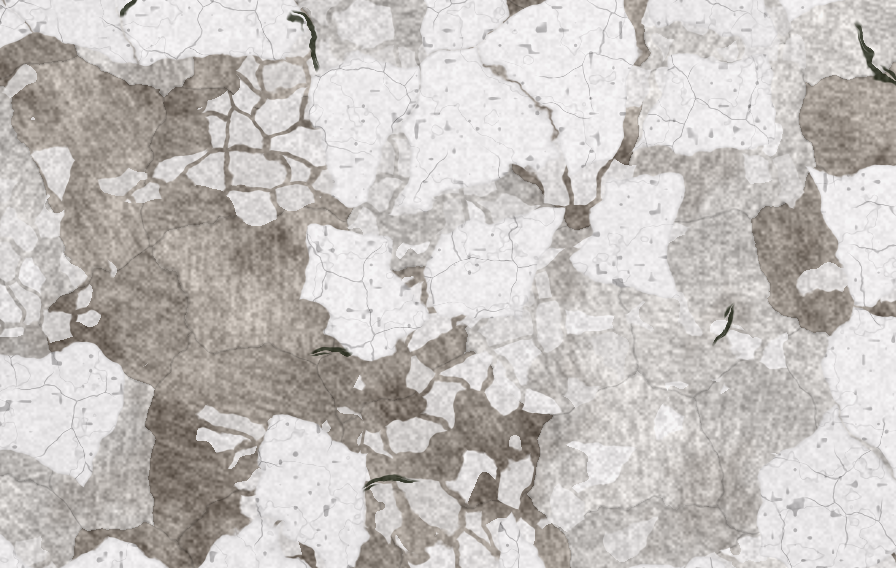
Reproduce this texture procedurally as a Shadertoy shader.

```glsl
const vec3 QUARTZ = vec3(0.925, 0.917, 0.921);
const vec3 FELDSPAR = vec3(0.765, 0.750, 0.738);
const vec3 BROWN = vec3(0.625, 0.592, 0.560);
const vec3 UMBER = vec3(0.430, 0.390, 0.355);
const vec3 MICA = vec3(0.190, 0.205, 0.150);
const float QUARTZ_SCALE = 4.3;    // grains per canvas height
const float MATRIX_SCALE = 3.7;
const float CRUMB_SCALE = 15.0;
const float CRACK_SCALE = 9.0;
const float QUARTZ_SHARE = 0.52;
const float FELDSPAR_SHARE = 0.56;
const float SPECKLE = 0.30;
const int MICA_COUNT = 6;

float hash(vec2 p) {
    return fract(sin(dot(p, vec2(127.1, 311.7))) * 43758.5453);
}

vec2 hash2(vec2 p) {
    return vec2(hash(p), hash(p + 37.3));
}

float noise(vec2 p) {
    vec2 i = floor(p), f = fract(p);
    f = f * f * (3.0 - 2.0 * f);
    return mix(mix(hash(i), hash(i + vec2(1, 0)), f.x),
               mix(hash(i + vec2(0, 1)), hash(i + vec2(1, 1)), f.x), f.y);
}

float fbm(vec2 p) {
    float sum = 0.0, amp = 0.5;
    for (int i = 0; i < 4; i++) {
        sum += amp * noise(p);
        p = p * 2.03 + 17.7;
        amp *= 0.5;
    }
    return sum / 0.9375;
}

mat2 rotation(float a) {
    return mat2(cos(a), sin(a), -sin(a), cos(a));
}

// x: distance to the cell border in canvas units, yz: cell id
vec3 cells(vec2 p, float scale) {
    p *= scale;
    vec2 base = floor(p), nearest = vec2(0), id = base;
    float best = 9.0, border = 9.0;
    for (int y = -1; y <= 1; y++)
    for (int x = -1; x <= 1; x++) {
        vec2 c = base + vec2(x, y);
        vec2 r = c + 0.08 + 0.84 * hash2(c) - p;
        if (dot(r, r) < best) { best = dot(r, r); nearest = r; id = c; }
    }
    for (int y = -2; y <= 2; y++)
    for (int x = -2; x <= 2; x++) {
        vec2 c = id + vec2(x, y);
        vec2 r = c + 0.08 + 0.84 * hash2(c) - p;
        vec2 d = r - nearest;
        if (dot(d, d) > 1e-4)
            border = min(border, dot(0.5 * (r + nearest), normalize(d)));
    }
    return vec3(border / scale, id);
}

// Wobble that roughens the grain outlines
vec2 warp(vec2 p) {
    vec2 broad = vec2(fbm(p * 6.0), fbm(p * 6.0 + 51.0)) - 0.5;
    vec2 fine = vec2(fbm(p * 26.0 + 9.0), fbm(p * 26.0 + 83.0)) - 0.5;
    return p + 0.13 * broad + 0.022 * fine;
}

void mainImage(out vec4 fragColor, in vec2 fragCoord) {
    vec2 p = fragCoord / iResolution.y;
    float soft = max(1.2 / iResolution.y, 0.002);
    vec2 w = warp(p);
    float speckle = 0.55 * noise(p * 210.0) + 0.45 * noise(p * 110.0 + 7.0) - 0.5;

    // Matrix of clouded feldspar and fibrous brown grains
    vec3 m = cells(w + 11.0, MATRIX_SCALE);
    float isFeldspar = step(hash(m.yz + 5.0), FELDSPAR_SHARE);
    vec2 q = rotation(6.283 * hash(m.yz + 8.0)) * p;
    float fibre = noise(q * vec2(35.0, 150.0)) - 0.5;
    float cloud = fbm(p * 9.0 + 30.0);
    vec3 col = mix(BROWN, FELDSPAR, isFeldspar);
    col += 0.10 * (hash(m.yz + 2.0) - 0.5) + 0.24 * (cloud - 0.5) + 0.13 * fibre;
    float stain = smoothstep(0.54, 0.72, fbm(p * 7.0 + 70.0));
    col = mix(col, UMBER + 0.15 * fibre, stain * mix(0.75, 0.25, isFeldspar));
    col *= 1.0 - 0.15 * (1.0 - smoothstep(0.0, 0.004, m.x));
    col += SPECKLE * speckle;

    // Pale crumbs gathered in patches
    vec3 k = cells(w + 23.0, CRUMB_SCALE);
    float patches = smoothstep(0.40, 0.66, fbm(p * 4.0 + 44.0));
    float crumb = step(hash(k.yz + 3.0), 0.75 * patches)
                * smoothstep(0.0, 2.0 * soft, k.x - 0.003);
    vec3 crumbColor = mix(FELDSPAR, QUARTZ, 0.4 + 0.6 * hash(k.yz + 6.0));
    col = mix(col, crumbColor + 0.22 * speckle, 0.9 * crumb);

    // Clear quartz with seams, hairline cracks and pits
    vec3 g = cells(w, QUARTZ_SCALE);
    float inset = 0.0015 + 0.030 * smoothstep(0.50, 0.75, noise(p * 6.0 + 3.0));
    float quartz = step(hash(g.yz + 1.0), QUARTZ_SHARE)
                 * smoothstep(-soft, soft, g.x - inset);
    vec3 clear = QUARTZ + 0.03 * (hash(g.yz + 4.0) - 0.5) + 0.11 * speckle;
    float crack = 1.0 - smoothstep(0.0, soft, cells(w + 61.0, CRACK_SCALE).x);
    clear -= 0.20 * crack * smoothstep(0.40, 0.65, noise(p * 13.0));
    float hair = abs(fbm(p * 14.0 + 90.0) - 0.5);
    clear -= 0.07 * (1.0 - smoothstep(0.0, 0.018, hair));
    clear -= 0.22 * smoothstep(0.83, 0.95, noise(p * 75.0 + 13.0));
    clear -= 0.07 * (1.0 - smoothstep(0.0, 0.008, g.x - inset));
    col = mix(col, clear, quartz);

    // Dark green mica flakes, split along their length
    vec2 extent = vec2(iResolution.x / iResolution.y, 1.0);
    for (int i = 0; i < MICA_COUNT; i++) {
        vec2 seed = vec2(float(i), 19.0);
        vec2 f = rotation(6.283 * hash(seed + 3.0)) * (w - hash2(seed) * extent);
        vec2 size = vec2(0.035 + 0.045 * hash(seed + 5.0), 0.014);
        float flake = 1.0 - smoothstep(0.75, 1.0, length(f / size));
        float split = smoothstep(0.25, 0.50, noise(f * vec2(30.0, 190.0)));
        col = mix(col, MICA + 0.20 * speckle, 0.9 * flake * split);
    }

    fragColor = vec4(clamp(col, 0.0, 0.96), 1.0);
}
```
